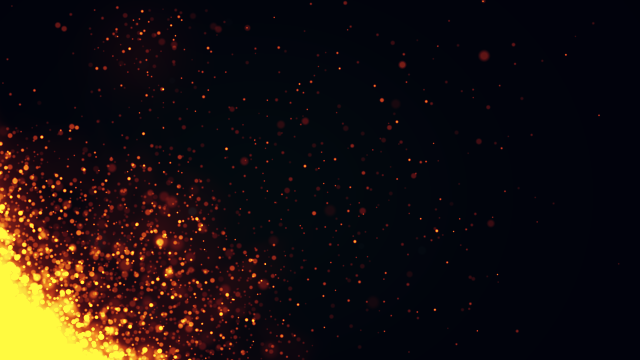
This background is drawn by a WebGL 1 fragment shader. Its source:

```glsl
precision highp float;
uniform vec2 u_resolution;

// Lengths are in canvas heights, origin at the lower left.
const vec3 NIGHT = vec3(0.003, 0.008, 0.045);
const vec3 TEAL = vec3(0.010, 0.036, 0.055);
const vec3 BOKEH_TEAL = vec3(0.035, 0.06, 0.06);
const vec3 MAROON = vec3(0.31, 0.06, 0.08);
const vec3 RED = vec3(0.70, 0.20, 0.10);
const vec3 ORANGE = vec3(0.94, 0.52, 0.13);
const vec3 GOLD = vec3(0.98, 0.84, 0.24);
const vec3 YELLOW = vec3(1.0, 0.98, 0.25);

const vec2 CORE_SIZE = vec2(0.27, 0.24);
const vec2 FIRE_SIZE = vec2(0.46, 0.56);
const vec2 CLOUD_SIZE = vec2(0.86, 0.68);
const vec2 DRIFT_CENTER = vec2(0.72, 0.46);
const vec2 DRIFT_SIZE = vec2(0.56, 0.46);
const vec2 WISP_CENTER = vec2(0.39, 0.85);
const float WISP_SIZE = 0.12;
const float FINEST_CELL = 0.018;
const float CELL_GROWTH = 1.38;
const float BOKEH_CELL = 0.11;
const int LAYERS = 6;

vec3 hash3(vec2 p) {
  vec3 q = fract(p.xyx * vec3(0.7131, 1.1373, 0.8973));
  q += dot(q, q.yxz + 33.33);
  return fract((q.xxy + q.yzz) * q.zyx);
}

// Layered sines that make the zones ragged
float ripple(vec2 p) {
  float a = sin(p.x * 13.0 + 2.0 * sin(p.y * 9.0));
  float b = sin(p.y * 21.0 - p.x * 17.0 + 1.5 * a);
  float c = sin(p.x * 43.0 + p.y * 37.0 + 2.0 * b);
  return 0.5 * a + 0.35 * b + 0.25 * c;
}

float coreZone(vec2 p) {
  float edge = dot(p, 1.0 / CORE_SIZE) + 0.10 * ripple(p * 2.3);
  return 1.0 - smoothstep(0.65, 1.55, edge);
}

float fireZone(vec2 p, float rough) {
  vec2 q = pow(max(p, 0.0) / FIRE_SIZE, vec2(0.8));
  return 1.0 - smoothstep(0.62, 1.30, q.x + q.y + 0.06 * rough);
}

float cloudZone(vec2 p, float rough) {
  return 1.0 - smoothstep(0.55, 1.08, length(p / CLOUD_SIZE) + 0.09 * rough);
}

float blob(vec2 p, vec2 center, vec2 size) {
  vec2 q = (p - center) / size;
  return exp(-dot(q, q));
}

// One jittered disc per cell, kept according to the local density
float sparks(vec2 p, float cell, float seed, float depth, float pixel) {
  vec2 home = floor(p / cell);
  float sum = 0.0;
  for (int y = -1; y <= 1; y++) {
    for (int x = -1; x <= 1; x++) {
      vec2 id = home + vec2(float(x), float(y));
      vec3 place = hash3(id + seed * 17.3 + 50.0);
      vec3 look = hash3(id + seed * 29.7 + 91.0);
      vec2 center = (id + place.xy) * cell;
      float rough = ripple(center);
      float fire = fireZone(center, rough);
      float cloud = cloudZone(center, rough);
      float density = 0.72 * cloud + 0.5 * fire
        + mix(0.15, 0.05, depth) * blob(center, DRIFT_CENTER, DRIFT_SIZE)
        + 0.30 * blob(center, WISP_CENTER, vec2(WISP_SIZE));
      float radius = cell * (0.07 + 0.16 * look.x * look.x);
      radius *= 1.0 + 0.35 * cloud + 0.6 * fire;
      float soft = max(pixel, radius * mix(0.35, 0.5, depth));
      float disc = 1.0 - smoothstep(radius - soft, radius + soft, length(p - center));
      sum += step(place.z, density) * disc * (0.2 + 0.8 * look.y * look.y);
    }
  }
  return sum;
}

vec3 heatColor(vec3 base, float heat) {
  vec3 c = mix(base, MAROON, clamp(heat / 0.25, 0.0, 1.0));
  c = mix(c, RED, clamp((heat - 0.25) / 0.25, 0.0, 1.0));
  c = mix(c, ORANGE, clamp((heat - 0.50) / 0.25, 0.0, 1.0));
  c = mix(c, GOLD, clamp((heat - 0.75) / 0.25, 0.0, 1.0));
  return mix(c, YELLOW, clamp((heat - 1.0) / 0.2, 0.0, 1.0));
}

void main() {
  vec2 p = gl_FragCoord.xy / u_resolution.y;
  float pixel = 1.0 / u_resolution.y;
  float rough = ripple(p);
  float fire = fireZone(p, rough);
  float cloud = cloudZone(p, rough);

  // Night haze with faint, cool out-of-focus discs
  float drift = blob(p, DRIFT_CENTER, DRIFT_SIZE);
  vec3 base = mix(NIGHT, TEAL, drift);
  base += BOKEH_TEAL * sparks(p, BOKEH_CELL, 9.0, 0.0, pixel) * (0.3 + drift);

  // Smooth, patchy glow under the embers
  float patches = 0.6 + 0.4 * ripple(p * 0.8 + 0.3);
  float heat = 1.1 * coreZone(p) + 0.24 * fire + 0.17 * cloud * patches
    + 0.05 * blob(p, WISP_CENTER, vec2(WISP_SIZE));

  // Ember layers, from sharp and bright to wide and dim
  float cell = FINEST_CELL;
  for (int i = 0; i < LAYERS; i++) {
    float depth = float(i) / float(LAYERS - 1);
    float gain = mix(1.0, 0.25, sqrt(depth)) * (1.0 + 0.3 * fire);
    heat += gain * sparks(p, cell, float(i) + 1.0, depth, pixel);
    cell *= CELL_GROWTH;
  }

  gl_FragColor = vec4(heatColor(base, heat), 1.0);
}
```
